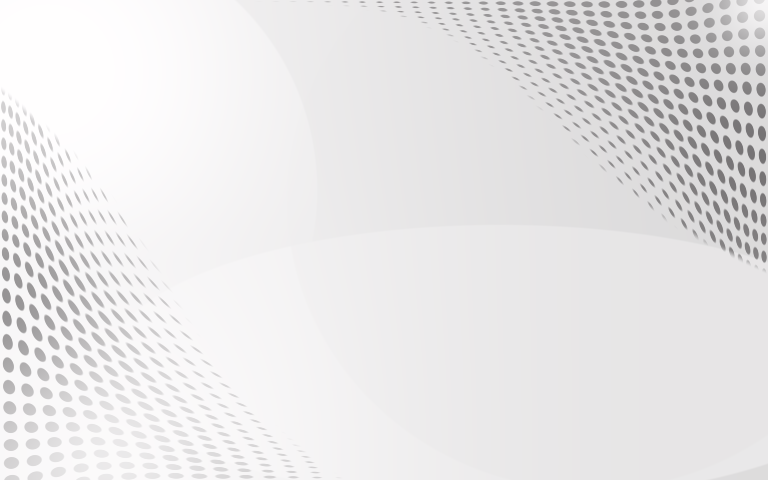
Write a Shadertoy shader that draws this background.

```glsl
// Pale grey backdrop of overlapping translucent discs with two halftone waves.
// Discs are soft-shaded ellipses; each wave is a dot lattice that fans out from
// a canvas corner, so its dots flatten and lean before an S-shaped border.

const vec2 CANVAS = vec2(1.6, 1.0);
const vec3 PAPER_TINT = vec3(1.0, 0.995, 0.998);
const vec3 INK = vec3(0.46, 0.45, 0.455);
const float DOT_RADIUS = 0.33;
const float PI = 3.14159;

// Antialiased coverage of an ellipse
float ellipse(vec2 p, vec2 center, vec2 radii) {
    float k = length((p - center) / radii) - 1.0;
    float w = max(fwidth(k), 1e-4);
    return 1.0 - smoothstep(-w, w, k);
}

// Round soft light, 1 at its center
float glow(vec2 p, vec2 center, float size) {
    vec2 q = (p - center) / size;
    return exp(-dot(q, q));
}

// Position along the border from a to b (x, 0 to 1) and depth to its left (y).
// bend.x bows the border, bend.y gives it an S shape.
vec2 borderCoords(vec2 p, vec2 a, vec2 b, vec2 bend) {
    float span = length(b - a);
    vec2 along = (b - a) / span;
    vec2 across = vec2(-along.y, along.x);
    float u = clamp(dot(p - a, along) / span, -0.1, 1.1);
    float curve = bend.x * sin(PI * u) + bend.y * sin(2.0 * PI * u);
    return vec2(u, dot(p - a, across) - curve);
}

// Halftone dots; v is the offset from the corner, pointing into the canvas.
// Columns close up as v.y grows by squeeze.x, rows as v.x grows by squeeze.y.
float halftoneWave(vec2 v, vec2 border, vec2 spacing, vec2 squeeze) {
    vec2 fan = v * (1.0 + squeeze * pow(max(v.yx, 0.0), vec2(1.5)));
    // Rows curl back towards the side edge near the corner
    fan.y += 0.06 * exp(-v.x * v.x / 0.03) * (1.0 - smoothstep(0.1, 0.5, v.y));
    vec2 lattice = fan / spacing;

    // Dots grow away from the border and towards its far end
    float reach = border.y + 0.16 * smoothstep(0.7, 1.0, border.x);
    float radius = DOT_RADIUS * mix(0.45, 1.0, smoothstep(-0.02, 0.19, reach));
    float w = clamp(0.45 * length(fwidth(lattice)), 0.01, 0.3);
    float dist = length(fract(lattice) - 0.5);
    float dots = 1.0 - smoothstep(radius - w, radius + w, dist);
    return dots * smoothstep(-0.006, 0.012, border.y);
}

// Brightness of the backdrop with its three discs
float backdrop(vec2 p) {
    float tone = mix(0.965, 0.865, smoothstep(0.0, 1.6, p.x + 0.1 * (p.y - 0.5)));

    // White disc on the left, brightest towards its top
    float whiteDisc = ellipse(p, vec2(0.117, 0.604), vec2(0.544));
    float whiteTone = mix(1.0, 0.938, smoothstep(0.1, 0.68, length(p - vec2(0.1, 0.85))));
    tone = mix(tone, whiteTone, whiteDisc * smoothstep(0.3, 0.6, p.y));

    // Wide disc along the bottom, crossed by a darker round one
    float wideDisc = ellipse(p, vec2(1.042, 0.244), vec2(0.817, 0.2875));
    float darkDisc = ellipse(p, vec2(1.229, 0.583), vec2(0.631, 0.604));
    float wideTone = mix(0.968, 0.914, smoothstep(0.2, 1.4, p.x));
    tone = mix(tone, wideTone, wideDisc);
    tone -= darkDisc * mix(0.003, 0.010, wideDisc);

    // Lights in opposite corners
    tone = mix(tone, 0.99, 0.8 * glow(p, vec2(0.25, 0.05), 0.38));
    return mix(tone, 1.0, 0.75 * glow(p, CANVAS, 0.09));
}

void mainImage(out vec4 fragColor, in vec2 fragCoord) {
    vec2 p = fragCoord / iResolution.xy * CANVAS;
    vec3 color = backdrop(p) * PAPER_TINT;

    // Upper right wave, darkest at the right edge
    vec2 border = borderCoords(p, vec2(0.552, 1.0), vec2(1.6, 0.433), vec2(0.08, 0.054));
    float upper = halftoneWave(CANVAS - p, border, vec2(0.036, 0.037), vec2(3.0, 4.2));
    float upperInk = mix(0.68, 1.0, glow(p, vec2(1.6, 0.68), 0.28));
    upperInk *= 1.0 - 0.8 * glow(p, CANVAS, 0.12);

    // Lower left wave, fading out at the top and bottom
    border = borderCoords(p, vec2(0.708, 0.004), vec2(0.0, 0.817), vec2(0.008, 0.033));
    float lower = halftoneWave(p, border, vec2(0.049, 0.038), vec2(3.5, 5.0));
    float lowerInk = 0.28 + 0.5 * glow(p, vec2(0.0, 0.36), 0.27);
    lowerInk *= 1.0 - 0.65 * glow(p, vec2(0.22, 0.06), 0.22);

    color = mix(color, INK, upper * upperInk);
    color = mix(color, INK, lower * lowerInk);
    fragColor = vec4(color, 1.0);
}
```
